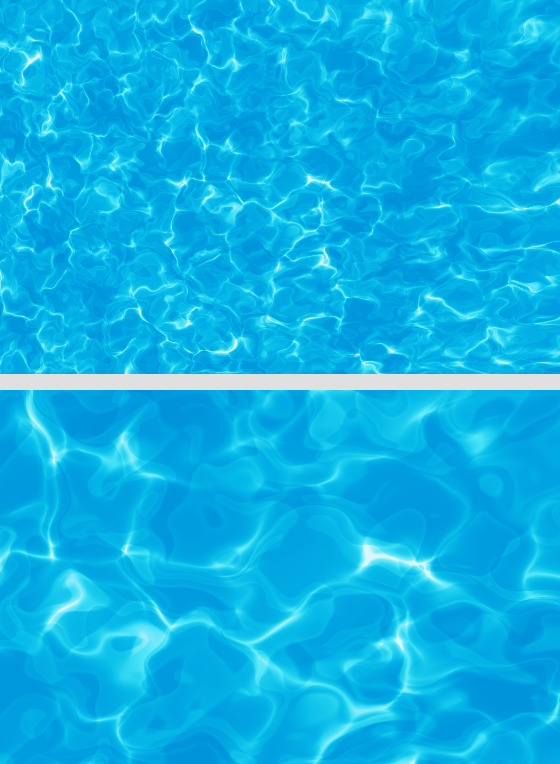
Top, the full canvas; bottom, a detail of the centre.
Write a WebGL 2 fragment shader that draws this texture.

```glsl
#version 300 es
precision highp float;
// Sunlit pool water: a warped net of caustic light over folded blue sheets.

#define BASE_TONE -0.35
#define CELLS_X 14.5
#define CELLS_Y 12.0
#define WARP 0.62
#define NET_GAIN 2.7
#define NET_WIDTH 0.12
#define FINE_GAIN 1.9
#define NODE_GAIN 1.6
#define SHEET_GAIN 1.2
#define DRIFT_GAIN 1.5
#define GLINT_GAIN 2.6

uniform vec2 u_resolution;
out vec4 fragColor;

vec2 hash2(vec2 cell) {
  uvec2 v = uvec2(ivec2(cell) + 4096) * 1664525u + 1013904223u;
  for (int i = 0; i < 2; i++) {
    v.x += v.y * 1664525u;
    v.y += v.x * 1664525u;
    v ^= v >> 16u;
  }
  return vec2(v & 65535u) / 65535.0;
}

float cornerSlope(vec2 cell, vec2 offset) {
  float angle = 6.2832 * hash2(cell).x;
  return dot(vec2(cos(angle), sin(angle)), offset);
}

// Gradient noise, about -0.7 to 0.7
float noise(vec2 p) {
  vec2 i = floor(p), f = p - i;
  vec2 s = f * f * f * (f * (f * 6.0 - 15.0) + 10.0);
  vec2 e = vec2(0.0, 1.0);
  float low = mix(cornerSlope(i, f), cornerSlope(i + e.yx, f - e.yx), s.x);
  float high = mix(cornerSlope(i + e.xy, f - e.xy), cornerSlope(i + e.yy, f - e.yy), s.x);
  return mix(low, high, s.y);
}

vec2 noise2(vec2 p) {
  return vec2(noise(p), noise(p + vec2(37.3, 91.7)));
}

// Gaps from the nearest seed to the second (edge) and third (node)
vec2 cellGaps(vec2 p) {
  vec2 i = floor(p);
  vec3 near = vec3(9.0);
  for (int y = -2; y <= 2; y++) {
    for (int x = -2; x <= 2; x++) {
      vec2 cell = i + vec2(x, y);
      float d = length(cell + 0.05 + 0.9 * hash2(cell) - p);
      if (d < near.x) near = vec3(d, near.xy);
      else if (d < near.y) near = vec3(near.x, d, near.y);
      else near.z = min(near.z, d);
    }
  }
  return near.yz - near.x;
}

// Sheet of light with a bright rim that fades inwards
float fold(float n) {
  return smoothstep(-0.01, 0.05, n) * (0.5 + 0.9 * exp(-10.0 * max(n, 0.0)));
}

// Ripple space: flat cells at lower right, slanting ones at upper right
vec2 rippleSpace(vec2 p) {
  float rows = CELLS_Y + p.x * (5.0 - 2.5 * p.y) - 1.8 * p.x * p.x;
  return vec2(p.x * (CELLS_X - 2.6 * p.x), p.y * rows);
}

vec3 waterColor(float tone) {
  vec3 ramp[8] = vec3[8](
    vec3(0.00, 0.57, 0.85), vec3(0.00, 0.61, 0.87), vec3(0.01, 0.67, 0.89),
    vec3(0.02, 0.73, 0.91), vec3(0.11, 0.80, 0.93), vec3(0.29, 0.89, 0.97),
    vec3(0.52, 0.91, 0.98), vec3(0.84, 0.97, 0.98));
  float t = clamp(tone + 1.0, 0.0, 6.99);
  int k = int(t);
  return mix(ramp[k], ramp[k + 1], fract(t));
}

void main() {
  vec2 p = gl_FragCoord.xy / u_resolution.y;
  vec2 q = rippleSpace(p);
  vec2 bend = noise2(q * 0.8) + 0.5 * noise2(q * 2.1 + 17.0);
  vec2 w = q + WARP * bend;
  float calm = smoothstep(0.7, 1.3, p.x) * smoothstep(0.4, 0.75, p.y);

  // Slow drift of depth and overlapping sheets
  float tone = BASE_TONE + DRIFT_GAIN * (noise(q * 0.27 + 5.0) + 0.7 * noise(q * 0.7));
  tone += SHEET_GAIN * fold(noise(w * 0.8 + 0.5 * bend + 61.0));
  tone += 0.8 * SHEET_GAIN * fold(noise(w * 1.4 + 0.9 * bend.yx + 23.0) - 0.06);
  tone += 0.6 * SHEET_GAIN * fold(noise(w * vec2(1.7, 2.6) + bend + 47.0) - 0.14);

  // Main net, uneven in strength and width, with bright knots
  vec2 gaps = cellGaps(w);
  float power = clamp(0.6 + 1.5 * noise(w * 1.2 + 40.0), 0.05, 1.3) * (1.0 - 0.4 * calm);
  float width = NET_WIDTH * (1.0 + 1.1 * noise(w * 1.7 + 80.0) + 0.6 * calm);
  tone += NET_GAIN * power * (exp(-pow(gaps.x / width, 1.3)) + 0.15 * exp(-gaps.x / 0.35));
  tone += NODE_GAIN * power * exp(-gaps.y / 0.18);

  // Finer crossing threads
  vec2 fine = mat2(0.9, 0.4, -0.4, 0.9) * w * 1.3 + 0.6 * bend.yx + 9.0;
  float patches = smoothstep(-0.15, 0.4, noise(w * 0.8 + 71.0));
  tone += FINE_GAIN * patches * exp(-pow(cellGaps(fine).x / 0.14, 1.3));

  // Broad streaked glints, mostly near the bottom
  float streak = noise(w * vec2(0.9, 2.6) + 0.8 * bend + 33.0);
  float glint = smoothstep(0.16, 0.4, streak) * smoothstep(0.0, 0.4, noise(q * 0.75 + 12.0));
  tone += GLINT_GAIN * glint * mix(1.0, 0.6, smoothstep(0.1, 0.5, p.y));
  fragColor = vec4(waterColor(tone), 1.0);
}
```
